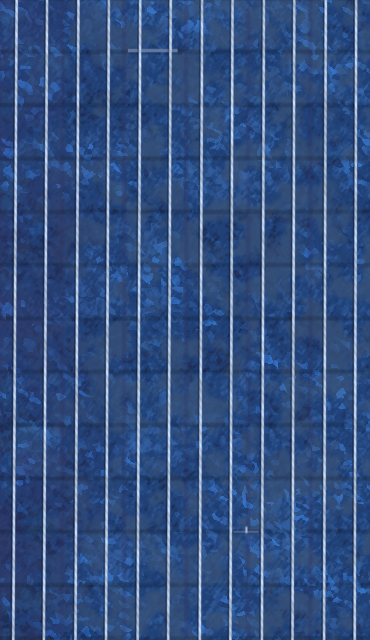
Reproduce this texture procedurally as a Shadertoy shader.

```glsl
// Weathered blue solar panel: 6 x 12 crystalline cells crossed by 12 pale wires.
// Voronoi flakes and slanted value noise make the crystal grain; per-cell hashes
// vary the tone, and the wires are twisted strands in slightly leaning pairs.

const vec2 CELLS = vec2(5.96, 12.0);
const vec3 NAVY = vec3(0.115, 0.175, 0.33);
const vec3 BLUE = vec3(0.125, 0.255, 0.47);
const vec3 SKY = vec3(0.20, 0.37, 0.62);
const vec3 SLATE = vec3(0.22, 0.32, 0.47);
const vec3 VIOLET = vec3(0.18, 0.20, 0.39);
const vec3 WIRE_EDGE = vec3(0.43, 0.51, 0.66);
const vec3 WIRE_CORE = vec3(0.73, 0.80, 0.90);

float hash(vec2 p) {
    vec3 q = fract(vec3(p.xyx) * 0.1031);
    q += dot(q, q.yzx + 33.33);
    return fract((q.x + q.y) * q.z);
}

float noise(vec2 p) {
    vec2 i = floor(p), f = fract(p);
    f = f * f * (3.0 - 2.0 * f);
    return mix(mix(hash(i), hash(i + vec2(1, 0)), f.x),
               mix(hash(i + vec2(0, 1)), hash(i + vec2(1, 1)), f.x), f.y);
}

float fbm(vec2 p) {
    float sum = 0.0, amp = 0.5;
    for (int i = 0; i < 4; i++) {
        sum += amp * noise(p);
        p = mat2(1.6, 1.2, -1.2, 1.6) * p + 7.3;
        amp *= 0.5;
    }
    return sum / 0.9375;
}

// Random tone of the nearest scattered seed: flat, angular flakes.
float flakes(vec2 p) {
    vec2 base = floor(p);
    float best = 9.0, tone = 0.0;
    for (int y = -1; y <= 1; y++)
    for (int x = -1; x <= 1; x++) {
        vec2 id = base + vec2(x, y);
        vec2 seed = id + vec2(hash(id + 11.0), hash(id + 57.0));
        float d = dot(seed - p, seed - p);
        if (d < best) { best = d; tone = hash(id + 91.0); }
    }
    return tone;
}

// Soft-edged box coverage.
float box(vec2 p, vec2 halfSize, float soft) {
    vec2 d = smoothstep(halfSize + soft, halfSize - soft, abs(p));
    return d.x * d.y;
}

// Crystal colour at p (width units), uv (0..1 across the canvas).
vec3 crystal(vec2 p, vec2 uv) {
    vec2 grid = vec2(uv.x, 1.0025 - uv.y) * CELLS;
    vec2 id = floor(grid);
    vec2 slant = mat2(0.80, 0.60, -0.60, 0.80) * p;
    vec2 warp = vec2(noise(p * 60.0), noise(p * 60.0 + 31.0)) * 0.9;
    float cloud = fbm(p * 7.0 + 3.0);
    float grain = flakes(slant * vec2(48.0, 75.0) + warp);
    float streak = noise(slant * vec2(170.0, 75.0) + 19.0);
    float fine = noise(p * 145.0);

    float left = smoothstep(0.38, 0.0, uv.x);
    float tone = 0.50 + 0.38 * (cloud - 0.5) + 0.27 * (grain - 0.5)
               + 0.25 * (streak - 0.5) + 0.13 * (fine - 0.5);
    tone += 0.16 * (hash(id + 5.0) - 0.5) - 0.15 * left * (1.2 - uv.y);
    tone += 0.06 * smoothstep(0.45, 0.0, abs(uv.x - 0.48));
    tone += 0.24 * box(grid - vec2(0.62, 8.5), vec2(0.36, 0.48), 0.03);

    vec3 col = mix(NAVY, BLUE, smoothstep(0.18, 0.44, tone));
    col = mix(col, SKY, smoothstep(0.44, 0.82, tone));
    col = mix(col, SLATE, 0.75 * smoothstep(0.40, 0.68, fbm(p * 19.0 + 40.0)) * (1.0 - 0.6 * left));
    col = mix(col, VIOLET, 0.5 * left * smoothstep(0.25, 0.65, fbm(p * 9.0 + 80.0)));
    col += vec3(0.01, 0.08, 0.16) * smoothstep(0.78, 0.95, grain) * smoothstep(0.4, 0.7, cloud);

    // Faint seams between cells
    vec2 seam = abs(grid - round(grid)) / CELLS;
    col = mix(col, VIOLET, 0.32 * smoothstep(0.010, 0.002, seam.x));
    return col * (1.0 - 0.16 * smoothstep(0.006, 0.001, seam.y));
}

// Lay one wire family over col; d is the signed distance to its axis.
vec3 wire(vec3 col, float d, float along, float px) {
    float soft = max(0.7 * px, 0.0016);
    col *= 1.0 - 0.28 * smoothstep(0.007, 0.003, abs(d + 0.003));
    float twist = 0.5 + 0.5 * cos(6.2832 * (along * 44.0 + d * 70.0));
    float wear = 0.82 + 0.18 * noise(vec2(along * 30.0, 4.0));
    vec3 metal = mix(WIRE_EDGE, WIRE_CORE, smoothstep(0.0045, 0.0012, abs(d)));
    metal *= wear + 0.12 * twist;
    return mix(col, metal, smoothstep(0.0042 + soft, 0.0042 - soft, abs(d)));
}

void mainImage(out vec4 fragColor, in vec2 fragCoord) {
    vec2 uv = fragCoord / iResolution.xy;
    vec2 p = fragCoord / iResolution.x;
    float px = 1.0 / iResolution.x;
    vec3 col = crystal(p, uv);

    // Stray solder marks on two row seams
    col = mix(col, WIRE_EDGE, 0.85 * box(uv - vec2(0.413, 0.921), vec2(0.067, 0.0026), 0.0015));
    col = mix(col, WIRE_EDGE, 0.60 * box(uv - vec2(0.665, 0.169), vec2(0.034, 0.0014), 0.0015));
    col = mix(col, WIRE_CORE, 0.80 * box(uv - vec2(0.666, 0.172), vec2(0.003, 0.005), 0.0025));

    // Two wires per cell, leaning a little from bottom to top
    float pitch = mix(0.1680, 0.1671, uv.y);
    float start = mix(0.036, 0.045, uv.y);
    for (int i = 0; i < 2; i++) {
        float c = (uv.x - start) / pitch - 0.492 * float(i);
        col = wire(col, (c - round(c)) * pitch, p.y + 0.37 * round(c) + float(i), px);
    }
    fragColor = vec4(clamp(col, 0.0, 1.0), 1.0);
}
```
